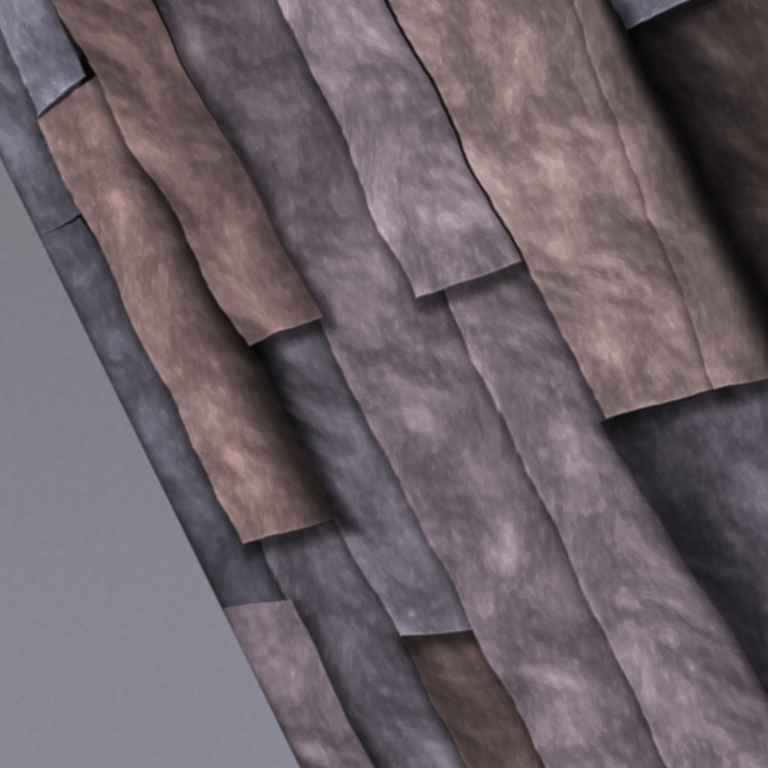
A Shadertoy shader for this texture:

```glsl
const float EDGE = .0026;          // softness of outlines
const float WOBBLE = .010;         // roughness of outlines
const float SHADOW_WIDTH = .022;
const float SHADOW_DEPTH = .5;
const vec2 SHADOW_SHIFT = vec2(.010, .010);
const vec2 GRAIN_DIR = vec2(.46, .888);
const vec2 GRAIN_SCALE = vec2(10., 7.5);  // across, along
const float MOTTLE = .46;
const float RELIEF = .42;
const float VEIN = .09;
const vec3 WALL_TOP = vec3(.485, .487, .515);
const vec3 WALL_LOW = vec3(.53, .532, .58);
const vec3 BLUE = vec3(.41, .395, .455);
const vec3 SLATE = vec3(.365, .34, .385);
const vec3 RUST = vec3(.455, .375, .372);
const vec3 MAUVE = vec3(.475, .42, .46);
const vec3 TAN = vec3(.54, .46, .46);
const vec3 UMBER = vec3(.31, .26, .262);
const vec3 GAP = vec3(.18, .165, .19);

vec2 hash2(vec2 p) {
    vec3 h = fract(p.xyx * vec3(.1031, .1030, .0973));
    h += dot(h, h.yzx + 33.33);
    return fract((h.xx + h.yz) * h.zy);
}

// Smooth cellular noise: overlapping bumps at jittered centres
float cells(vec2 p) {
    vec2 id = floor(p), f = p - id;
    float sum = 0.;
    for (int y = -1; y <= 1; y++)
    for (int x = -1; x <= 1; x++) {
        vec2 o = vec2(x, y);
        vec2 d = o + hash2(id + o + 50.) - f;
        sum += exp(-8. * dot(d, d));
    }
    return sum;
}

// Layered cells, bent by sines
float rock(vec2 p) {
    p += .2 * sin(p.yx * 1.7 + 1.3) + .1 * sin(p.yx * vec2(4.3, 3.7));
    float sum = 0., amp = .5;
    for (int i = 0; i < 5; i++) {
        sum += amp * cells(p);
        p = mat2(1.7, 1.1, -1.1, 1.7) * p + 7.3;
        amp *= .52;
    }
    return sum;
}

float side(vec2 q, vec2 a, vec2 b) {
    vec2 e = normalize(b - a), d = q - a;
    return e.x * d.y - e.y * d.x;
}

// Inner distances to the top, right, bottom and left sides
vec4 quadSides(vec2 q, vec4 top, vec4 low) {
    return vec4(side(q, top.xy, top.zw), side(q, top.zw, low.zw),
                side(q, low.zw, low.xy), side(q, low.xy, top.xy));
}

float inside(vec4 s) { return min(min(s.x, s.y), min(s.z, s.w)); }

// top, low: left and right corners; ends: left and right brightness
void stone(inout vec3 col, vec2 q, vec4 top, vec4 low, vec3 tint, vec2 ends) {
    vec4 s = quadSides(q, top, low);
    float shadow = inside(quadSides(q - SHADOW_SHIFT, top, low));
    col *= 1. - SHADOW_DEPTH * smoothstep(-SHADOW_WIDTH, .004, shadow);
    float u = clamp(s.w / max(s.w + s.y, .001), 0., 1.);
    float shade = mix(ends.x, 1., smoothstep(0., .5, u))
                * mix(1., ends.y, smoothstep(.5, 1., u));
    float rim = exp(-abs(s.z - .002) / .003) + .5 * exp(-abs(s.w - .003) / .003);
    col = mix(col, tint * shade * (1. + .2 * rim), smoothstep(-EDGE, EDGE, inside(s)));
}

void mainImage(out vec4 fragColor, in vec2 fragCoord) {
    vec2 uv = fragCoord / iResolution.xy;
    vec2 p = vec2(uv.x, 1. - uv.y);  // measured down from the top left
    vec2 grain = vec2(p.x * GRAIN_DIR.y - p.y * GRAIN_DIR.x, dot(p, GRAIN_DIR));
    vec2 g = grain * GRAIN_SCALE;
    float rough = rock(g), slope = rough - rock(g + vec2(.09, -.06));
    vec2 q = p + WOBBLE * (rough - .37) * vec2(1., .3) + .002 * sin(grain.y * vec2(31., 23.));
    float upper = smoothstep(0., .45, p.y), lower = smoothstep(.45, .78, p.y);
    vec3 col = GAP;

    // Recessed stones beside the plain wall
    stone(col, q, vec4(-.1, 0, .1, 0), vec4(-.02, .35, .105, .28), BLUE * .95, vec2(.9));
    stone(col, q, vec4(-.02, -.02, .06, -.02), vec4(.046, .15, .107, .098), BLUE * 1.18, vec2(1, .9));
    stone(col, q, vec4(0, .33, .105, .285), vec4(.27, .795, .395, .78), BLUE * mix(1., .7, lower), vec2(.9, .8));
    stone(col, q, vec4(.335, .7, .443, .674), vec4(.49, 1.03, .62, 1.03), SLATE, vec2(.95, 1));
    stone(col, q, vec4(.28, .793, .38, .782), vec4(.37, 1.03, .5, 1.03), MAUVE, vec2(1, .95));
    stone(col, q, vec4(.52, .83, .63, .817), vec4(.62, 1.03, .73, 1.03), RUST * .84, vec2(.8, 1));
    stone(col, q, vec4(.31, .455, .42, .412), vec4(.52, .828, .63, .818), SLATE * mix(.88, 1.2, lower), vec2(mix(.35, 1., lower), 1));

    // Long central courses
    stone(col, q, vec4(.19, -.02, .4, -.02), vec4(.725, 1.03, .89, 1.03), MAUVE * mix(.77, 1., upper), vec2(.93, .86));
    stone(col, q, vec4(.573, .375, .677, .331), vec4(.885, 1.03, 1.075, 1.03), MAUVE * 1.05, vec2(1, .78));
    stone(col, q, vec4(.355, -.02, .492, -.02), vec4(.54, .39, .68, .342), MAUVE * 1.1, vec2(1, .93));

    // Deep stones at the right, then the raised ones
    stone(col, q, vec4(.78, .55, 1.1, .47), vec4(1.08, 1.03, 1.2, 1.1), SLATE, vec2(.4, 1));
    stone(col, q, vec4(.81, .04, 1.2, -.09), vec4(1.03, .5, 1.2, .5), UMBER, vec2(.3, 1));
    stone(col, q, vec4(.76, -.05, .95, -.05), vec4(.8, .045, .9, 0), BLUE, vec2(.9, 1));
    stone(col, q, vec4(.497, -.02, .745, -.02), vec4(.788, .545, .945, .507), TAN, vec2(1, .9));
    stone(col, q, vec4(.735, -.02, .785, -.02), vec4(.935, .51, 1.04, .485), TAN * .76, vec2(1.12, .16));
    stone(col, q, vec4(.046, .155, .13, .09), vec4(.313, .706, .443, .673), RUST * 1.1, vec2(1.05, mix(.9, .28, upper)));
    stone(col, q, vec4(.055, -.02, .185, -.02), vec4(.32, .45, .418, .413), RUST * .98, vec2(.95, .85));

    // Mottled, raked surface with pale veins and fine fibres
    float fibre = cells(grain * vec2(120., 50.)) - .39;
    float vein = pow(1. - abs(sin(rough * 8.)), 5.) - .15;
    col *= max(1. + MOTTLE * (rough - .37) + RELIEF * slope + VEIN * vein + .07 * fibre, .3);

    // Plain wall with a dark contact line
    float edge = side(p, vec2(0, .204), vec2(.391, 1));
    vec3 wall = mix(WALL_TOP, WALL_LOW, smoothstep(.2, 1., p.y));
    wall *= 1. + .02 * (cells(p * 90.) - .39);
    col *= 1. - .45 * exp(-abs(edge) / .007);
    fragColor = vec4(mix(col, wall, smoothstep(-EDGE, EDGE, edge)), 1);
}
```
